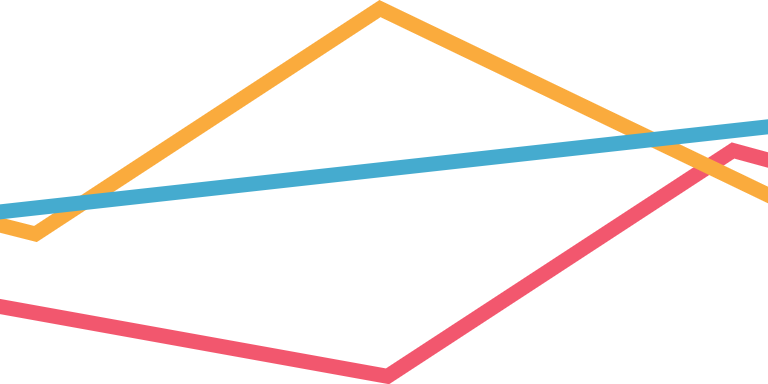
A WebGL 2 fragment shader for this background:

```glsl
#version 300 es
precision highp float;

uniform vec2 u_resolution;
out vec4 fragColor;

#define HALF_WIDTH 0.0195
#define PAPER  vec3(1.0)
#define RED    vec3(0.95, 0.34, 0.43)
#define ORANGE vec3(0.98, 0.67, 0.24)
#define BLUE   vec3(0.27, 0.67, 0.81)

// Signed distance above the endless line through a and b (a left of b)
float aboveLine(vec2 p, vec2 a, vec2 b) {
    vec2 dir = normalize(b - a);
    return dot(p - a, vec2(-dir.y, dir.x));
}

// Signed distance above a path with a valley at b and a peak at c;
// min and max keep the joins sharply mitred
float aboveZigzag(vec2 p, vec2 a, vec2 b, vec2 c, vec2 d) {
    float valley = min(aboveLine(p, a, b), aboveLine(p, b, c));
    return max(valley, aboveLine(p, c, d));
}

// Smooth coverage of a band around the zero level
float band(float dist, float pixel) {
    return clamp((HALF_WIDTH - abs(dist)) / pixel + 0.5, 0.0, 1.0);
}

void main() {
    // Canvas height is one unit
    vec2 p = gl_FragCoord.xy / u_resolution.y;
    float pixel = 1.0 / u_resolution.y;

    float redPath = aboveZigzag(p, vec2(0.0, 0.2018), vec2(1.0091, 0.0200),
                                vec2(1.9089, 0.6081), vec2(2.0, 0.5833));
    float orangePath = aboveZigzag(p, vec2(0.0, 0.4140), vec2(0.0924, 0.3906),
                                   vec2(0.9896, 0.9776), vec2(2.0, 0.4922));
    float bluePath = aboveLine(p, vec2(0.0, 0.4482), vec2(2.0, 0.6698));

    // Stack the bands from back to front
    vec3 color = PAPER;
    color = mix(color, RED, band(redPath, pixel));
    color = mix(color, ORANGE, band(orangePath, pixel));
    color = mix(color, BLUE, band(bluePath, pixel));

    fragColor = vec4(color, 1.0);
}
```
